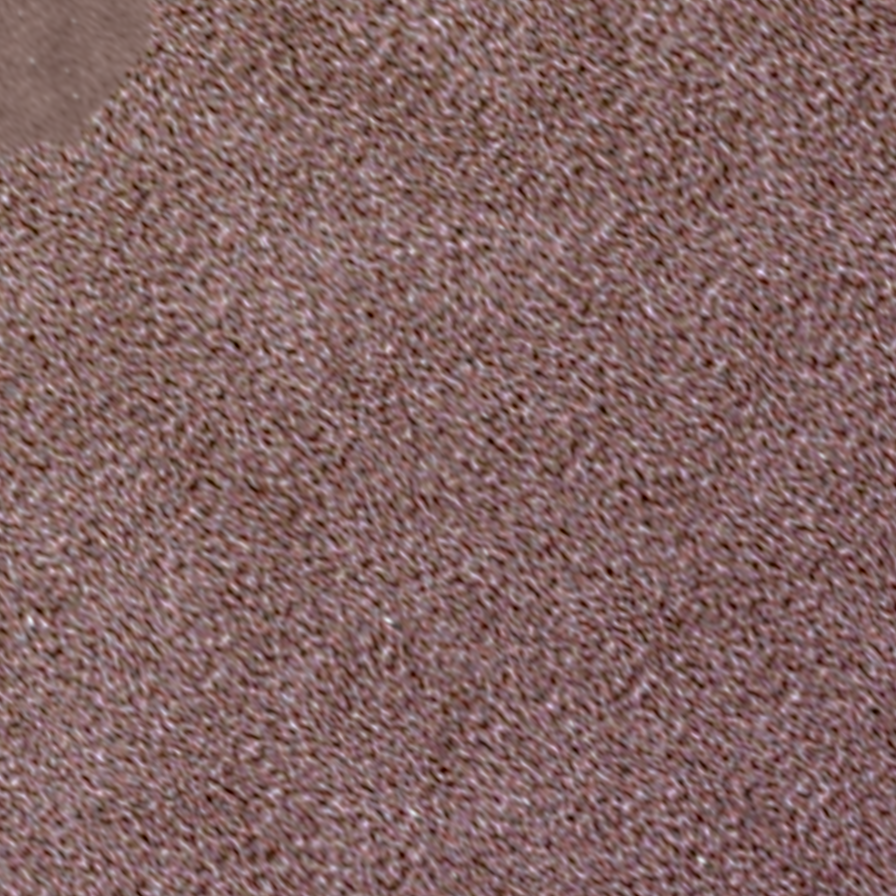
Write a Shadertoy shader that draws this texture.

```glsl
// Fine mauve-brown sparkling grit with slanted grains, pale glints and a smooth worn corner.

const vec3 DARK_BROWN = vec3(0.375, 0.245, 0.215);
const vec3 MID_MAUVE  = vec3(0.510, 0.388, 0.382);
const vec3 PALE_LILAC = vec3(0.635, 0.530, 0.550);
const vec3 WORN_TAN   = vec3(0.505, 0.405, 0.380);
const vec3 GLINT_TONE = vec3(0.95, 0.98, 1.00);

const float GRAIN_ANGLE   = -0.66;             // radians, falling to the right
const vec2  GRAIN_FREQ    = vec2(72.0, 138.0); // along and across the grain
const vec2  FINE_FREQ     = vec2(101.0, 179.0);
const float GRAIN_GAIN    = 4.1;               // brings the grain to unit deviation
const float TONE_SPAN     = 1.7;               // deviations from middle to end tones
const float GLINT_ANGLE   = -0.85;
const vec2  GLINT_SIZE    = vec2(0.0060, 0.0027);
const vec2  SPECK_SIZE    = vec2(0.0042, 0.0028);
const vec2  CORNER_CENTER = vec2(0.0, 1.0);
const float CORNER_RADIUS = 0.170;

vec2 hash2(vec2 p) {
    vec3 q = fract(p.xyx * vec3(0.1031, 0.1030, 0.0973));
    q += dot(q, q.yzx + 33.33);
    return fract((q.xx + q.yz) * q.zy);
}

vec2 gradientAt(vec2 cell) {
    float a = 6.2832 * hash2(cell + 311.0).x;
    return vec2(cos(a), sin(a));
}

// Gradient noise, deviation about 0.21
float noise(vec2 p) {
    vec2 i = floor(p), f = p - i;
    vec2 u = f * f * f * (f * (f * 6.0 - 15.0) + 10.0);
    vec2 e = vec2(1.0, 0.0);
    float low  = mix(dot(gradientAt(i), f), dot(gradientAt(i + e), f - e), u.x);
    float high = mix(dot(gradientAt(i + e.yx), f - e.yx),
                     dot(gradientAt(i + 1.0), f - 1.0), u.x);
    return mix(low, high, u.y);
}

// Coordinates along and across a direction
vec2 alongAxis(vec2 p, float angle) {
    vec2 d = vec2(cos(angle), sin(angle));
    return vec2(dot(p, d), dot(p, vec2(-d.y, d.x)));
}

// Scattered slanted flakes: x is the bright body, y the shadow at its lower end
vec2 flakes(vec2 p, float grid, float chance, vec2 size) {
    vec2 sum = vec2(0.0);
    vec2 home = floor(p * grid);
    for (int y = -1; y <= 1; y++)
    for (int x = -1; x <= 1; x++) {
        vec2 cell = home + vec2(x, y);
        vec2 pick = hash2(cell + grid * 7.0);
        vec2 center = (cell + hash2(cell + grid * 3.0 + 57.0)) / grid;
        float strength = step(pick.x, chance) * mix(0.35, 1.0, pick.y);
        float angle = GLINT_ANGLE + 0.7 * (fract(pick.y * 17.0) - 0.5);
        vec2 q = alongAxis(p - center, angle) / (size * mix(0.75, 1.1, pick.y));
        vec2 s = q - vec2(1.5, -0.5);
        sum += strength * vec2(exp(-dot(q, q)), exp(-dot(s, s)));
    }
    return sum;
}

// Three-tone ramp, extended past its ends
vec3 grainColor(float t) {
    float k = t / TONE_SPAN;
    return MID_MAUVE + max(k, 0.0) * (PALE_LILAC - MID_MAUVE)
                     + min(k, 0.0) * (MID_MAUVE - DARK_BROWN);
}

void mainImage(out vec4 fragColor, in vec2 fragCoord) {
    vec2 p = fragCoord / iResolution.y;

    // Slanted grain in two sizes, bent slightly
    vec2 bent = p + 0.012 * vec2(noise(p * 7.0), noise(p * 7.0 + 40.0));
    float grain = noise(alongAxis(bent, GRAIN_ANGLE) * GRAIN_FREQ + 200.0)
          + 0.6 * noise(alongAxis(bent, GRAIN_ANGLE - 0.2) * FINE_FREQ + 500.0);
    float tone = GRAIN_GAIN * grain;
    tone *= 0.82 + 0.14 * abs(tone);

    // Broad light falloff and soft mottling
    float falloff = 0.38 - 0.60 * p.x + 0.22 * (p.y - 0.5);
    float mottle = 0.7 * noise(p * 5.0 + 20.0) + 0.8 * noise(p * 17.0 + 90.0);
    vec3 color = grainColor(tone + falloff + mottle);

    // Colour drift between grains and across the field
    vec2 hueCoord = alongAxis(p, GRAIN_ANGLE) * vec2(55.0, 85.0);
    color += vec3(-0.02, 0.01, 0.09) * noise(hueCoord + 700.0);
    color += vec3(0.05, -0.04, 0.01) * noise(hueCoord + 900.0);
    color += vec3(0.0, -0.004, 0.020) * (p.x - p.y);

    // Smooth worn patch with a ragged soft rim
    float rim = length(p - CORNER_CENTER) - CORNER_RADIUS
              + 0.025 * noise(p * 18.0 + 60.0);
    float worn = 1.0 - smoothstep(-0.012, 0.010, rim);
    vec3 wornColor = WORN_TAN + 0.07 * noise(p * 22.0 + 30.0) + 0.012 * tone;
    color = mix(color, wornColor, 0.92 * worn);

    // Faint specks and rare bright glints
    vec2 speck = flakes(p, 38.0, 0.16, SPECK_SIZE);
    vec2 glint = flakes(p, 14.0, 0.13, GLINT_SIZE);
    color *= 1.0 - min(0.12 * speck.y + 0.45 * glint.y, 0.6);
    color = mix(color, GLINT_TONE, min(0.32 * speck.x + 0.95 * glint.x, 1.0));

    fragColor = vec4(clamp(color, 0.0, 1.0), 1.0);
}
```
